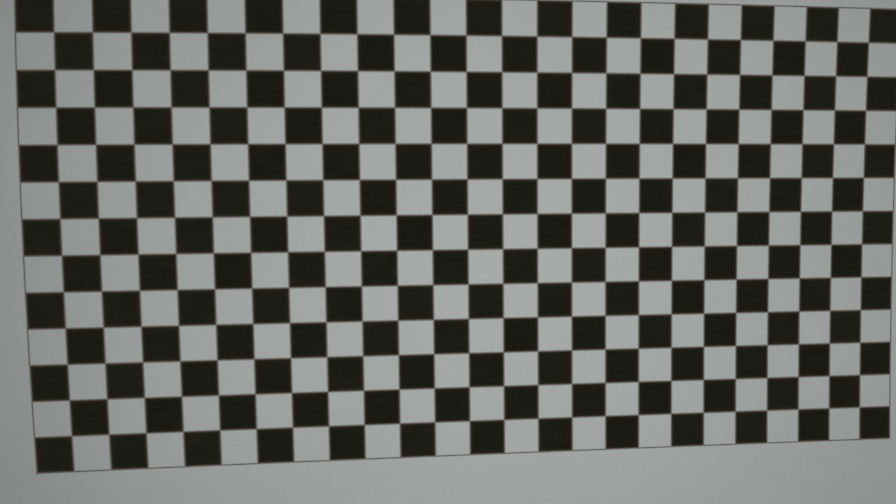
Reproduce this pattern procedurally as a WebGL 1 fragment shader.

```glsl
precision highp float;
// A printed checkerboard of 25 by 13 squares on pale grey paper, seen at a slight angle.
// A smooth polynomial warp maps the canvas to board squares; a signed distance to the
// nearest square edge gives soft ink with brown rims, under uneven light and fine grain.

uniform vec2 u_resolution;

#define BOARD_SIZE vec2(25.0, 13.0)
#define PAPER vec3(0.650, 0.669, 0.660)
#define INK vec3(0.106, 0.108, 0.080)
#define RIM vec3(0.190, 0.150, 0.115)
#define EDGE_SOFTNESS 0.055
#define RIM_WIDTH 0.11
#define LIGHT_CENTER vec2(0.10, 0.02)
#define LIGHT_FALLOFF 0.16
#define GRAIN 0.010
#define INK_VARIATION 0.012

float hash(vec2 p) {
  vec3 q = fract(vec3(p.xyx) * 0.1031);
  q += dot(q, q.yzx + 33.33);
  return fract((q.x + q.y) * q.z);
}

float noise(vec2 p) {
  vec2 cell = floor(p);
  vec2 f = fract(p);
  f = f * f * (3.0 - 2.0 * f);
  return mix(mix(hash(cell), hash(cell + vec2(1.0, 0.0)), f.x),
             mix(hash(cell + vec2(0.0, 1.0)), hash(cell + 1.0), f.x), f.y);
}

// Canvas position (height 1, centred) to squares, counted from the top left of the board.
vec2 boardCoords(vec2 p) {
  float x = p.x;
  float y = p.y;
  float column = 11.427 + y * (0.161 - 0.05 * y)
               + x * (14.266 - 0.61 * y)
               + x * x * (1.055 - 0.033 * y - 0.514 * y * y)
               + 0.26 * x * x * x;
  float row = 7.058 + 0.209 * x
            - y * (14.409 + x * (0.952 + 0.12 * x))
            + y * y * (0.74 + x * (0.13 - 0.25 * x));
  return vec2(column, row);
}

// Signed distance to the ink edge in squares, positive inside the dark squares.
float inkDistance(vec2 board) {
  vec2 toEdge = 0.5 - abs(fract(board) - 0.5);
  vec2 cell = floor(board);
  float side = 1.0 - 2.0 * mod(cell.x + cell.y, 2.0);
  vec2 inside = min(board, BOARD_SIZE - board);
  return min(side * min(toEdge.x, toEdge.y), min(inside.x, inside.y));
}

void main() {
  vec2 p = (gl_FragCoord.xy - 0.5 * u_resolution) / u_resolution.y;
  vec2 board = boardCoords(p);
  float d = inkDistance(board);

  // Blur is set by the board, but never narrower than a pixel
  float softness = max(EDGE_SOFTNESS, 11.0 / u_resolution.y);
  float coverage = smoothstep(-softness, softness, d);

  // Paper with light falling off from its centre
  vec2 fromLight = (p - LIGHT_CENTER) * vec2(1.0, 1.1);
  float light = 1.0 - LIGHT_FALLOFF * dot(fromLight, fromLight);
  vec3 paper = PAPER * light + 0.012 * (noise(p * 5.0 + 20.0) - 0.5);

  // Ink with brown rims, uneven squares and faint horizontal streaks
  vec3 ink = mix(RIM, INK, smoothstep(0.0, RIM_WIDTH, d));
  ink += INK_VARIATION * (hash(floor(board) + 7.0) - 0.5);
  ink += INK_VARIATION * (noise(p * vec2(30.0, 130.0) + 50.0) - 0.5);

  // Grain fixed to the canvas
  vec3 color = mix(paper, ink, coverage);
  color += GRAIN * (noise(p * 230.0 + 300.0) - 0.5);
  gl_FragColor = vec4(color, 1.0);
}
```
